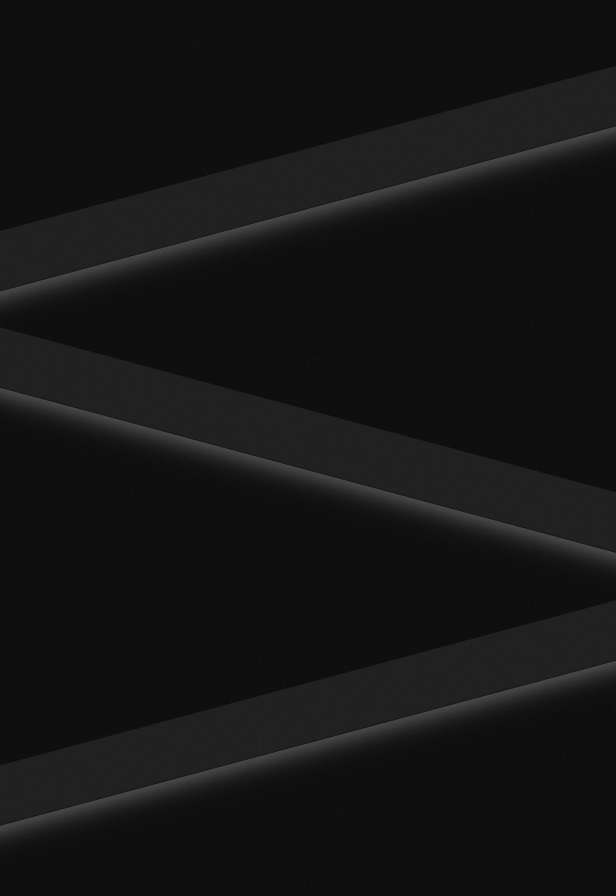
A Shadertoy shader for this background:

```glsl
const float BAND_WIDTH = 0.065;
const float GLOW_REACH = 0.0151;
const float TILT = radians(15.0);
const vec3 BASE_COLOR = vec3(0.058);
const vec3 BAND_COLOR = vec3(0.13);
const vec3 GLOW_COLOR = vec3(0.22);

vec2 hash2(vec2 cell) {
    vec2 mixed = vec2(dot(cell, vec2(127.1, 311.7)), dot(cell, vec2(269.5, 183.3)));
    return fract(sin(mixed) * 43758.5);
}

// Distance to the nearest scattered point
float cellular(vec2 p) {
    vec2 cell = floor(p);
    vec2 local = fract(p);
    float nearest = 2.0;
    for (int y = -1; y <= 1; y++) {
        for (int x = -1; x <= 1; x++) {
            vec2 neighbour = vec2(x, y);
            vec2 offset = neighbour + hash2(cell + neighbour) - local;
            nearest = min(nearest, dot(offset, offset));
        }
    }
    return sqrt(nearest);
}

// Signed distance above a slanted line crossing the centre at a given height
float slantedLine(vec2 p, float height, float angle) {
    return dot(p - vec2(0.0, height), vec2(-sin(angle), cos(angle)));
}

float coverage(float dist, float pixel) {
    return smoothstep(-0.7 * pixel, 0.7 * pixel, dist);
}

// Soft light that falls off below an edge
float underGlow(float dist, float reach) {
    return exp(-pow(max(-dist, 0.0) / reach, 1.5));
}

vec3 addBand(vec3 color, float dist, float width, float pixel) {
    float above = coverage(dist, pixel);
    float body = above * coverage(width - dist, pixel);
    color += GLOW_COLOR * underGlow(dist, GLOW_REACH) * (1.0 - above);
    // Thin shaded rim along the lower edge
    float rim = 1.0 - smoothstep(0.0, 0.0025, dist);
    return mix(color, BAND_COLOR * (1.0 - 0.18 * rim), body);
}

void mainImage(out vec4 fragColor, in vec2 fragCoord) {
    float pixel = 1.0 / iResolution.y;
    vec2 p = (fragCoord - vec2(0.5 * iResolution.x, 0.0)) * pixel;
    vec3 color = BASE_COLOR;

    // Zigzag of bands, from top to bottom
    vec3 edgeHeights = vec3(0.767, 0.4753, 0.1706);
    for (int i = 0; i < 3; i++) {
        float angle = (i == 1) ? -TILT : TILT;
        float dist = slantedLine(p, edgeHeights[i], angle);
        color = addBand(color, dist, BAND_WIDTH, pixel);
    }

    // Faint paper grain
    color += 0.012 * (cellular(p * 260.0) - 0.5);
    fragColor = vec4(color, 1.0);
}
```
